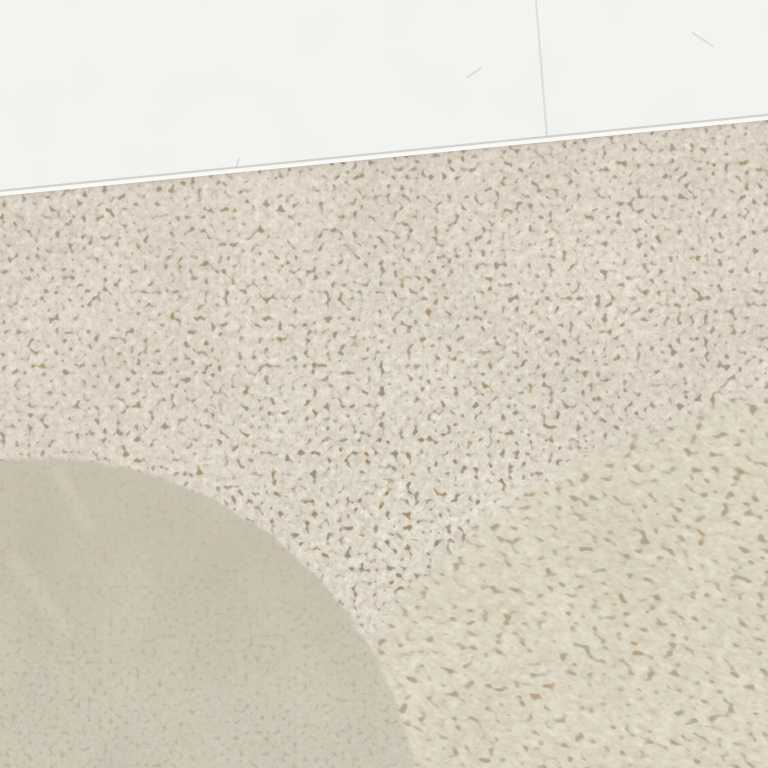
Reproduce this texture procedurally as a Shadertoy shader.

```glsl
// Speckled stone floor below a pale wall panel with a tilted bottom edge.
// Two large discs lie on the floor: a smooth one at left, a coarse one at right.
// Grain is layered gradient noise; regions are signed distances with soft edges.

#define GRAIN_SIZE 0.0088
#define FLECK_STRENGTH 0.85
#define EDGE_HEIGHT 0.745
#define EDGE_SLOPE 0.099
#define LEFT_DISC vec3(0.052, -0.094, 0.497)
#define RIGHT_DISC vec3(1.172, -0.367, 0.872)
#define PANEL_COLOR vec3(0.953, 0.953, 0.937)
#define STONE_COLOR vec3(0.868, 0.834, 0.778)
#define SMOOTH_COLOR vec3(0.785, 0.753, 0.686)
#define COARSE_COLOR vec3(0.862, 0.832, 0.760)

vec2 hashGradient(vec2 cell) {
    vec3 h = fract(vec3(cell.xyx) * vec3(0.1031, 0.1030, 0.0973));
    h += dot(h, h.yzx + 33.33);
    return fract((h.xx + h.yz) * h.zy) * 2.0 - 1.0;
}

float gradientNoise(vec2 p) {
    vec2 i = floor(p), f = fract(p);
    vec2 u = f * f * f * (f * (f * 6.0 - 15.0) + 10.0);
    vec2 e = vec2(1.0, 0.0);
    float a = dot(hashGradient(i), f);
    float b = dot(hashGradient(i + e.xy), f - e.xy);
    float c = dot(hashGradient(i + e.yx), f - e.yx);
    float d = dot(hashGradient(i + e.xx), f - e.xx);
    return mix(mix(a, b, u.x), mix(c, d, u.x), u.y);
}

float fbm(vec2 p) {
    float sum = 0.0, amp = 0.6;
    for (int i = 0; i < 3; i++) {
        sum += amp * gradientNoise(p);
        p = mat2(1.6, 1.2, -1.2, 1.6) * p + 17.3;
        amp *= 0.5;
    }
    return sum;
}

float discDistance(vec2 p, vec3 disc) {
    return length(p - disc.xy) - disc.z;
}

// Soft line segment: 1 on the segment, 0 outside its half width
float stroke(vec2 p, vec2 a, vec2 b, float width, float soft) {
    vec2 d = b - a;
    float t = clamp(dot(p - a, d) / dot(d, d), 0.0, 1.0);
    return 1.0 - smoothstep(width, width + soft, length(p - a - d * t));
}

// Pale matrix with dark flecks that drift between ochre and grey
vec3 speckle(vec2 p, vec3 base, float contrast) {
    float tone = gradientNoise(p * 0.8 + 5.1);
    float fine = gradientNoise(p * 1.7 + 41.0);
    float fleck = smoothstep(0.05, 0.5, gradientNoise(p + 90.0) + 0.35 * fine);
    float hue = smoothstep(-0.25, 0.25, gradientNoise(p * 0.45 + 63.0));
    vec3 fleckColor = mix(vec3(0.55, 0.53, 0.51), vec3(0.61, 0.50, 0.36), hue);
    vec3 color = base + contrast * (0.09 * tone + 0.10 * fine) * vec3(0.9, 1.0, 1.15);
    return mix(color, fleckColor, fleck * contrast * FLECK_STRENGTH);
}

vec3 stoneFloor(vec2 p) {
    float cloud = fbm(p * 7.0);
    float paleCentre = exp(-dot(p - vec2(0.52, 0.32), p - vec2(0.52, 0.32)) * 22.0);
    vec3 base = STONE_COLOR + 0.05 * cloud + paleCentre * vec3(0.0, 0.008, 0.004);
    return speckle(p / GRAIN_SIZE, base, 0.85 + 0.2 * paleCentre);
}

vec3 coarseDisc(vec2 p) {
    // Grains stretched along a direction falling to the right
    vec2 along = normalize(vec2(0.93, -0.36));
    vec2 q = vec2(dot(p, along) * 0.62, dot(p, vec2(-along.y, along.x)) * 0.95);
    vec3 base = COARSE_COLOR + 0.05 * fbm(p * 8.0 + 3.0);
    return speckle(q / GRAIN_SIZE + 200.0, base, 0.68);
}

vec3 smoothDisc(vec2 p) {
    float low = 1.0 - smoothstep(0.05, 0.32, p.y);
    vec3 base = SMOOTH_COLOR + vec3(-0.004, 0.004, 0.006) * low + 0.04 * fbm(p * 9.0 + 8.0);
    vec3 color = speckle(p * 1.25 / GRAIN_SIZE + 400.0, base + 0.02 * low, 0.16 + 0.16 * low);
    float streak = stroke(p, vec2(0.075, 0.385), vec2(0.115, 0.315), 0.002, 0.012)
                 + stroke(p, vec2(0.02, 0.27), vec2(0.085, 0.18), 0.002, 0.015);
    return color + 0.025 * streak;
}

vec3 wallPanel(vec2 p, float px) {
    vec3 color = PANEL_COLOR + 0.012 * fbm(p * 12.0);
    float seam = stroke(p, vec2(0.697, 1.01), vec2(0.712, 0.824), 0.0004, 1.5 * px);
    float scratch = stroke(p, vec2(0.608, 0.899), vec2(0.626, 0.911), 0.0003, 1.5 * px)
                  + stroke(p, vec2(0.902, 0.957), vec2(0.928, 0.940), 0.0002, 1.5 * px)
                  + stroke(p, vec2(0.308, 0.783), vec2(0.311, 0.793), 0.0003, 1.5 * px);
    return color - 0.08 * seam - 0.09 * scratch;
}

void mainImage(out vec4 fragColor, in vec2 fragCoord) {
    vec2 p = fragCoord / iResolution.xy;
    float px = 1.0 / iResolution.y;

    // Floor and discs, with slightly ragged rims
    float ragged = 0.012 * fbm(p * 30.0);
    float leftDist = discDistance(p, LEFT_DISC) + 0.5 * ragged;
    float rightDist = discDistance(p, RIGHT_DISC) + ragged;
    vec3 color = stoneFloor(p);
    color = mix(color, coarseDisc(p), 1.0 - smoothstep(-0.012, 0.012, rightDist));
    color = mix(color, smoothDisc(p), 1.0 - smoothstep(-0.004, 0.004, leftDist));

    // Wall panel, its bright lower lip and the thin shadow lines
    float height = (p.y - EDGE_HEIGHT - EDGE_SLOPE * p.x) / sqrt(1.0 + EDGE_SLOPE * EDGE_SLOPE);
    color *= 1.0 - 0.10 * exp(-abs(height) / 0.004);
    color = mix(color, wallPanel(p, px), smoothstep(-px, px, height));
    color = mix(color, vec3(0.985, 0.982, 0.965), 1.0 - smoothstep(0.001, 0.001 + 1.5 * px, abs(height - 0.002)));
    color -= 0.13 * (1.0 - smoothstep(0.0004, 0.0004 + 1.5 * px, abs(height - 0.0065)));

    fragColor = vec4(clamp(color, 0.0, 1.0), 1.0);
}
```
